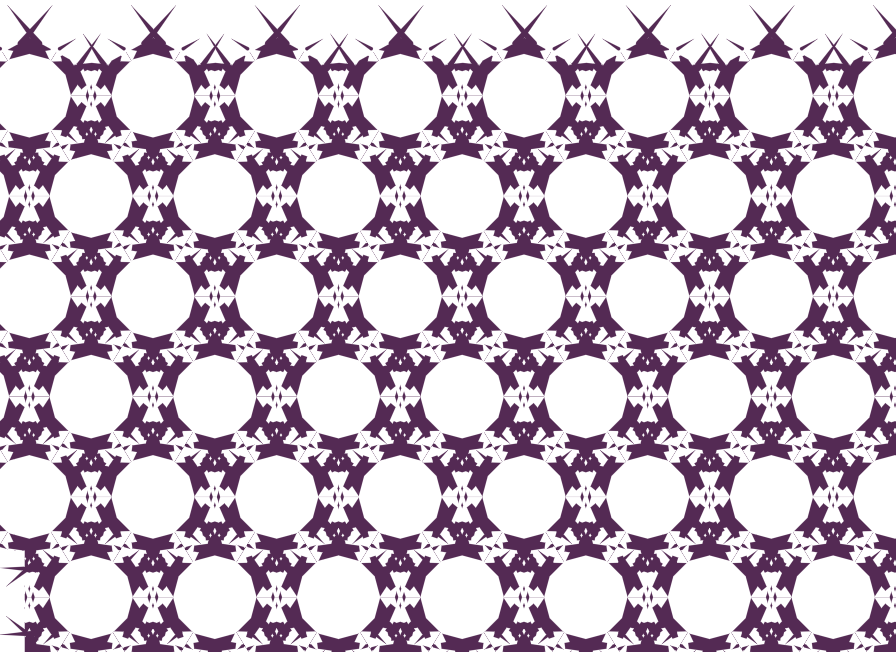
Reproduce this pattern procedurally as a Shadertoy shader.

```glsl
// Plum lattice of angular lace around white twelve-sided openings, with spiky loose edges.

const vec2 HALF_CELL = vec2(0.5, 0.811);   // half period; one unit is the gap between openings

// Signed distance to one quadrant of the winged bone, mirrored on both axes
float boneDistance(vec2 p) {
    p = abs(p);
    vec2 v[10] = vec2[10](
        vec2(0.168, 0.0), vec2(0.110, 0.088), vec2(0.078, 0.052), vec2(0.038, 0.085),
        vec2(0.086, 0.195), vec2(0.064, 0.218), vec2(0.052, 0.198), vec2(0.030, 0.208),
        vec2(-0.02, 0.192), vec2(-0.02, 0.0));
    float d = 1.0, side = 1.0;
    for (int i = 0, j = 9; i < 10; j = i, i++) {
        vec2 e = v[j] - v[i], w = p - v[i];
        vec2 b = w - e * clamp(dot(w, e) / dot(e, e), 0.0, 1.0);
        d = min(d, dot(b, b));
        bvec3 c = bvec3(p.y >= v[i].y, p.y < v[j].y, e.x * w.y > e.y * w.x);
        if (all(c) || all(not(c))) side = -side;
    }
    return side * sqrt(d);
}

float diamond(vec2 p, vec2 size) {
    p = abs(p);
    return (p.x * size.y + p.y * size.x - size.x * size.y) / length(size);
}

// Thorn that tapers from a to a point at b
float thorn(vec2 p, vec2 a, vec2 b, float width) {
    vec2 e = b - a;
    float t = clamp(dot(p - a, e) / dot(e, e), 0.0, 1.0);
    return length(p - a - e * t) - width * (1.0 - t);
}

// Regular dodecagon with corners on the axes
float dodecagon(vec2 p, float radius) {
    float sector = radians(30.0);
    float angle = mod(atan(p.y, p.x), sector) - 0.5 * sector;
    return length(p) * cos(angle) - radius * cos(0.5 * sector);
}

// Positive inside the dark lace, negative in its openings
float lace(vec2 p) {
    vec2 q = abs(mod(p + HALF_CELL, 2.0 * HALF_CELL) - HALF_CELL);
    if (dot(q, HALF_CELL) > 0.5 * dot(HALF_CELL, HALF_CELL)) q = HALF_CELL - q;

    // Upright bone with a pair of dark leaves and slots
    vec2 u = abs(q - vec2(0.5, 0.0));
    float upright = boneDistance(u);
    upright = max(upright, -diamond(u - vec2(0.030, 0.0), vec2(0.014, 0.042)));
    upright = max(upright, -diamond(u - vec2(0.0, 0.068), vec2(0.008, 0.022)));

    // Slanted bone, smaller and broken by shards
    vec2 n = normalize(HALF_CELL), b = q - 0.5 * HALF_CELL;
    vec2 s = vec2(dot(b, n), dot(b, vec2(n.y, -n.x)));
    float slanted = boneDistance(s * 1.1) / 1.1;
    s *= sign(s.y + 1e-5);
    slanted = max(slanted, -diamond(s - vec2(0.022, 0.015), vec2(0.014, 0.048)));
    slanted = max(slanted, -thorn(s, vec2(-0.09, 0.09), vec2(0.05, 0.13), 0.018));

    // Chips at the junctions
    float chips = diamond(q - vec2(0.0, 0.535), vec2(0.013, 0.028));
    chips = min(chips, diamond(q - vec2(0.035, 0.500), vec2(0.010, 0.014)));
    chips = min(chips, diamond(q - vec2(0.045, 0.575), vec2(0.012, 0.016)));

    // Round opening with a hairline tick on its rim
    float opening = dodecagon(q, 0.338);
    opening = max(opening, -thorn(q, vec2(0.16, 0.32), vec2(0.12, 0.305), 0.006));
    return min(min(upright, slanted), min(chips, opening));
}

// Lace trimmed along the top, finished with crossed thorns
float topEdge(vec2 p, float dark) {
    float x = abs(fract(p.x + 0.5) - 0.5);
    float crown = (max(0.26, 0.47 - 0.55 * x) - p.y) * 0.87;
    dark = min(dark, crown);
    for (float side = -1.0; side < 2.0; side += 2.0) {
        vec2 m = vec2(side * (fract(p.x + 0.5) - 0.5), p.y);
        dark = max(dark, -thorn(m, vec2(-0.07, 0.42), vec2(0.18, 0.73), 0.030));
        dark = max(dark, -thorn(m, vec2(0.24, 0.38), vec2(0.37, 0.46), 0.014));
        m.x = side * (fract(p.x) - 0.5);
        dark = max(dark, -thorn(m, vec2(-0.10, 0.25), vec2(0.07, 0.50), 0.022));
    }
    return max(dark, -thorn(vec2(x, p.y), vec2(0.5, 0.25), vec2(0.36, 0.25), 0.016));
}

// Lower left corner, frayed into sideways thorns
float cornerEdge(vec2 p, float dark) {
    dark = min(dark, max(p.x - 0.20, p.y - 0.82));
    for (float side = -1.0; side < 2.0; side += 2.0) {
        vec2 m = vec2(p.x, side * (p.y - 0.41));
        dark = max(dark, -thorn(m, vec2(0.30, 0.26), vec2(0.0, 0.27), 0.026));
        dark = max(dark, -thorn(m, vec2(0.28, 0.31), vec2(0.05, 0.12), 0.024));
    }
    return dark;
}

void mainImage(out vec4 fragColor, in vec2 fragCoord) {
    float pixel = 7.245 / iResolution.x;
    vec2 p = fragCoord * pixel;
    float dark = lace(p - vec2(0.737, 0.443));
    dark = topEdge(p - vec2(0.242, 4.498), dark);
    dark = cornerEdge(p, dark);
    float ink = smoothstep(-0.7 * pixel, 0.7 * pixel, dark);
    fragColor = vec4(mix(vec3(1.0), vec3(0.33, 0.165, 0.33), ink), 1.0);
}
```
